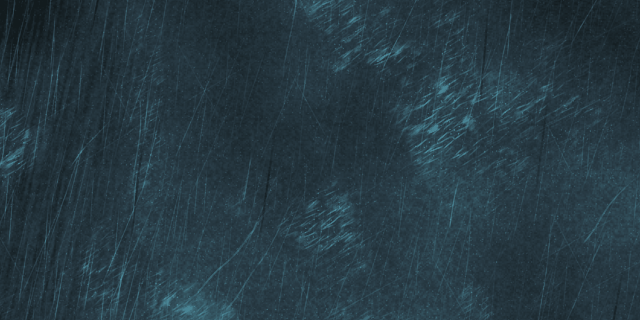
Give the GLSL for this texture, as a Shadertoy shader.

```glsl
const vec3 SHADOW = vec3(0.06, 0.09, 0.10);
const vec3 SLATE = vec3(0.16, 0.235, 0.275);
const vec3 TEAL = vec3(0.27, 0.48, 0.54);

float hash(vec2 p) {
    return fract(sin(dot(p, vec2(127.1, 311.7))) * 43758.5453);
}

float noise(vec2 p) {
    vec2 i = floor(p), f = fract(p);
    f = f * f * (3.0 - 2.0 * f);
    vec2 e = vec2(0.0, 1.0);
    return mix(mix(hash(i), hash(i + e.yx), f.x),
               mix(hash(i + e.xy), hash(i + e.yy), f.x), f.y);
}

float fbm(vec2 p) {
    float sum = 0.0, amp = 0.5;
    for (int i = 0; i < 5; i++) {
        sum += amp * noise(p);
        p = mat2(1.6, 1.2, -1.2, 1.6) * p + 7.3;
        amp *= 0.5;
    }
    return sum;
}

// Across and along coordinates for a direction leaning right of vertical
vec2 lean(vec2 p, float angle) {
    float c = cos(angle), s = sin(angle);
    return vec2(p.x * c - p.y * s, p.x * s + p.y * c);
}

float stroke(float dist, float width, float px) {
    return 1.0 - smoothstep(0.3 * width, 0.3 * width + max(width, px), dist);
}

float glow(vec2 p, vec2 center, vec2 radius) {
    vec2 q = (p - center) / radius;
    return exp(-dot(q, q));
}

// One tapered hairline per staggered cell
float hairs(vec2 p, float angle, vec2 size, float width, float seed, float px) {
    vec2 q = lean(p, angle) / size + seed * 3.7;
    q.y += 5.0 * hash(vec2(floor(q.x), seed));
    vec2 id = floor(q) + seed * 17.0, f = fract(q);
    float x = mix(0.3, 0.7, hash(id)) + 0.35 * (hash(id + 3.1) - 0.5) * (f.y - 0.5);
    float taper = smoothstep(0.0, 0.3, f.y) * (1.0 - smoothstep(0.5, 1.0, f.y));
    float strength = pow(hash(id + 8.4), 3.0);
    return strength * taper * stroke(abs(f.x - x) * size.x, width, px);
}

// A single long scratch from a to b
float scratch(vec2 p, vec2 a, vec2 b, float width, float px) {
    vec2 d = b - a;
    float h = clamp(dot(p - a, d) / dot(d, d), 0.0, 1.0);
    float taper = smoothstep(0.0, 0.12, h) * (1.0 - smoothstep(0.6, 1.0, h));
    return taper * stroke(length(p - a - h * d), width, px);
}

float longScratches(vec2 p, float aspect, float px) {
    float sum = 0.0;
    for (int i = 0; i < 26; i++) {
        vec2 id = vec2(float(i), 4.7);
        vec2 start = vec2(aspect * hash(id), 1.1 * hash(id + 1.3) - 0.2);
        float angle = 0.12 + 1.5 * pow(hash(id + 2.9) - 0.5, 3.0) * 4.0;
        vec2 dir = vec2(sin(angle), cos(angle));
        vec2 end = start + dir * mix(0.15, 0.6, hash(id + 5.2));
        vec2 bend = vec2(noise(p * 5.0 + id * 3.0), noise(p * 9.0 + id)) - 0.5;
        float width = mix(0.001, 0.0035, pow(hash(id + 6.6), 2.0));
        float strength = mix(0.25, 0.85, hash(id + 9.1));
        sum += strength * scratch(p + 0.025 * bend, start, end, width, px);
    }
    return sum * mix(0.35, 1.2, noise(p * 55.0));
}

float specks(vec2 p, float cells, float density, float px) {
    vec2 id = floor(p * cells), f = fract(p * cells);
    vec2 center = 0.3 + 0.4 * vec2(hash(id + 2.0), hash(id + 5.0));
    float dist = length(f - center) / cells;
    return step(1.0 - density, hash(id)) * stroke(dist, 0.0022, px);
}

void mainImage(out vec4 fragColor, in vec2 fragCoord) {
    vec2 p = fragCoord / iResolution.y;
    float px = 1.0 / iResolution.y;
    float aspect = iResolution.x / iResolution.y;
    float x = p.x / aspect;
    float leftSide = 1.0 - smoothstep(0.02, 0.4, x);

    // Stained ground with dark edges and grain
    float clouds = fbm(p * 3.0 + 2.0);
    float tone = 0.93 + 1.0 * (clouds - 0.48);
    tone -= 0.42 * (1.0 - smoothstep(0.0, 0.24, x));
    tone -= 0.5 * smoothstep(0.72, 1.0, x) * smoothstep(0.35, 1.0, p.y);
    tone -= 0.2 * smoothstep(0.7, 1.0, p.y);
    tone += 0.3 * (noise(p * 210.0) - 0.5) + 0.22 * (noise(p * 95.0) - 0.5);
    vec2 brushed = lean(p, 0.22) * vec2(110.0, 7.0);
    tone += 0.5 * leftSide * (noise(brushed) - 0.5);

    // Worn patches, broken into short slanted dashes
    float worn = smoothstep(0.5, 0.75, fbm(p * 3.6 + 11.0));
    worn += 0.7 * glow(p, vec2(0.30, 0.13), vec2(0.12, 0.10));
    worn += 0.6 * glow(p, vec2(0.46, 0.65), vec2(0.06, 0.35));
    worn += 0.7 * glow(p, vec2(1.40, 0.75), vec2(0.07, 0.35));
    worn += 0.6 * glow(p, vec2(1.75, 0.66), vec2(0.18, 0.15));
    float chips = smoothstep(0.5, 0.8, fbm(lean(p, 0.95) * vec2(50.0, 20.0)));
    tone += worn * (0.17 + 0.8 * chips);
    for (int i = 0; i < 3; i++) {
        float k = float(i);
        tone += 0.9 * worn * hairs(p, 0.85 + 0.15 * k, vec2(0.014, 0.06), 0.002, k + 20.0, px);
    }

    // Fine hairlines, densest on the left
    float hairShare = mix(0.3, 0.75, leftSide);
    for (int i = 0; i < 5; i++) {
        float k = float(i);
        vec2 size = vec2(0.022, 0.22) * (1.0 + 0.35 * k);
        tone += hairShare * hairs(p, 0.08 + 0.08 * k, size, 0.0013, k, px);
    }
    tone += 0.4 * hairs(p, -0.5, vec2(0.13, 0.35), 0.0016, 8.0, px);
    tone += 0.4 * hairs(p, 1.05, vec2(0.16, 0.4), 0.0016, 9.0, px);

    // Long bright scratches, dust and a few dark gouges
    tone += longScratches(p, aspect, px);
    tone += (0.3 + 0.4 * worn) * specks(p, 75.0, 0.13, px);
    tone += 0.35 * specks(p + 0.37, 110.0, 0.08, px);
    tone -= 0.6 * hairs(p, 0.15, vec2(0.3, 0.4), 0.004, 13.0, px);

    tone = clamp(tone, 0.1, 2.15);
    vec3 color = mix(SHADOW, SLATE, min(tone, 1.0));
    color = mix(color, TEAL, max(tone - 1.0, 0.0));
    fragColor = vec4(color, 1.0);
}
```
